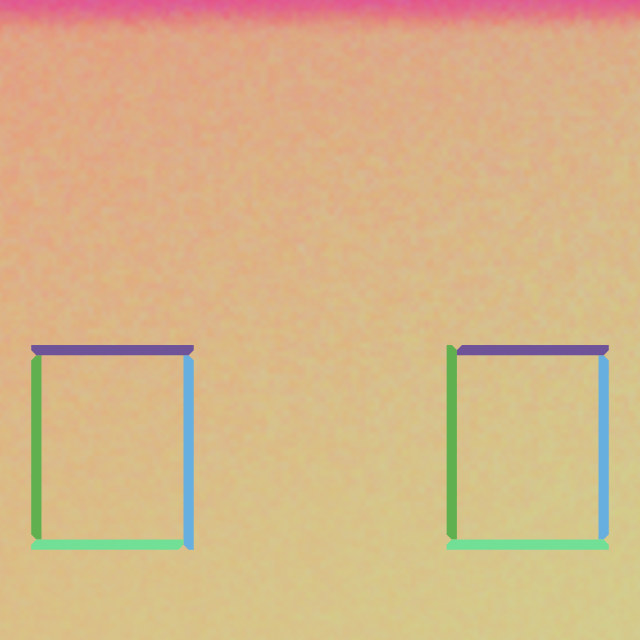
Reproduce this background procedurally as a Shadertoy shader.

```glsl
// Two notched, four-coloured frames on a mottled sand gradient with a pink upper edge.

const vec3 PINK   = vec3(0.880, 0.355, 0.570);
const vec3 CORAL  = vec3(0.885, 0.535, 0.490);
const vec3 PEACH  = vec3(0.868, 0.675, 0.525);
const vec3 SAND   = vec3(0.842, 0.775, 0.540);
const vec3 PURPLE = vec3(0.435, 0.325, 0.600);
const vec3 GREEN  = vec3(0.380, 0.690, 0.310);
const vec3 MINT   = vec3(0.445, 0.875, 0.590);
const vec3 BLUE   = vec3(0.405, 0.685, 0.870);
const float BAR = 0.0160;

// Sine-free hash
float hash(vec2 p) {
    vec3 q = fract(vec3(p.xyx) * 0.1031);
    q += dot(q, q.yzx + 33.33);
    return fract((q.x + q.y) * q.z);
}

// Smooth value noise centred on zero
float noise(vec2 p) {
    vec2 cell = floor(p), f = fract(p);
    f = f * f * (3.0 - 2.0 * f);
    float low = mix(hash(cell), hash(cell + vec2(1, 0)), f.x);
    float high = mix(hash(cell + vec2(0, 1)), hash(cell + vec2(1, 1)), f.x);
    return mix(low, high, f.y) - 0.5;
}

float grain(vec2 p, float seed) {
    return 0.65 * noise(p * 85.0 + seed) + 0.45 * noise(p * 141.0 + seed + 57.0);
}

// Gradient, pink edge and coloured mottling
vec3 background(vec2 uv) {
    float drop = 1.0 - uv.y;
    float warmth = 0.5 - uv.x;
    vec3 color = mix(PEACH, SAND, smoothstep(-0.1, 1.1, drop - 0.16 * warmth));
    color += warmth * vec3(0.022, -0.035, -0.018);
    color.g -= 0.035 * exp(-drop * 9.0);

    float edge = drop + 0.012 * grain(uv, 11.0) - 0.006 * warmth;
    color = mix(CORAL, color, smoothstep(0.022, 0.060, edge));
    color = mix(PINK, color, smoothstep(-0.004, 0.042, edge));

    float strength = mix(0.55, 1.0, smoothstep(0.0, 0.65, uv.y));
    color += strength * grain(uv, 3.0) * vec3(0.035, -0.075, -0.030);
    color += strength * grain(uv, 131.0) * vec3(-0.010, -0.010, 0.075);
    return color;
}

float boxDistance(vec2 p, vec2 lo, vec2 hi) {
    vec2 d = abs(p - 0.5 * (lo + hi)) - 0.5 * (hi - lo);
    return length(max(d, 0.0)) + min(max(d.x, d.y), 0.0);
}

// Diamond cut where a seam meets the outer edge; upright = 1 if the vertical bar owns the corner
float notchDistance(vec2 p, vec2 corner, vec2 inward, float upright) {
    vec2 center = corner + BAR * inward * vec2(upright, 1.0 - upright);
    vec2 d = abs(p - center);
    return (d.x + d.y - 0.5 * BAR) * 0.7071;
}

vec3 paintBar(vec3 under, vec3 paint, vec2 p, vec2 lo, vec2 hi, float cut, float px) {
    float d = max(boxDistance(p, lo, hi), -cut);
    return mix(under, paint, clamp(0.5 - d / px, 0.0, 1.0));
}

// Corner owners: x lower left, y lower right, z upper left, w upper right
vec3 paintFrame(vec3 color, vec2 p, vec2 lo, vec2 hi, vec4 upright, float px) {
    float cut = min(
        min(notchDistance(p, lo, vec2(1, 1), upright.x),
            notchDistance(p, vec2(hi.x, lo.y), vec2(-1, 1), upright.y)),
        min(notchDistance(p, vec2(lo.x, hi.y), vec2(1, -1), upright.z),
            notchDistance(p, hi, vec2(-1, -1), upright.w)));
    vec4 across = BAR * upright;
    vec4 along = BAR * (1.0 - upright);

    color = paintBar(color, GREEN, p, lo + vec2(0.0, along.x),
                     vec2(lo.x + BAR, hi.y - along.z), cut, px);
    color = paintBar(color, BLUE, p, vec2(hi.x - BAR, lo.y + along.y),
                     hi - vec2(0.0, along.w), cut, px);
    color = paintBar(color, MINT, p, lo + vec2(across.x, 0.0),
                     vec2(hi.x - across.y, lo.y + BAR), cut, px);
    return paintBar(color, PURPLE, p, vec2(lo.x + across.z, hi.y - BAR),
                    hi - vec2(across.w, 0.0), cut, px);
}

void mainImage(out vec4 fragColor, in vec2 fragCoord) {
    vec2 uv = fragCoord / iResolution.xy;
    float px = 1.0 / min(iResolution.x, iResolution.y);
    vec3 color = background(uv);

    // Left and right frames
    color = paintFrame(color, uv, vec2(0.0488, 0.1410), vec2(0.3027, 0.4609),
                       vec4(0, 1, 0, 0), px);
    color = paintFrame(color, uv, vec2(0.6979, 0.1410), vec2(0.9512, 0.4609),
                       vec4(0, 0, 1, 0), px);
    fragColor = vec4(color, 1.0);
}
```
